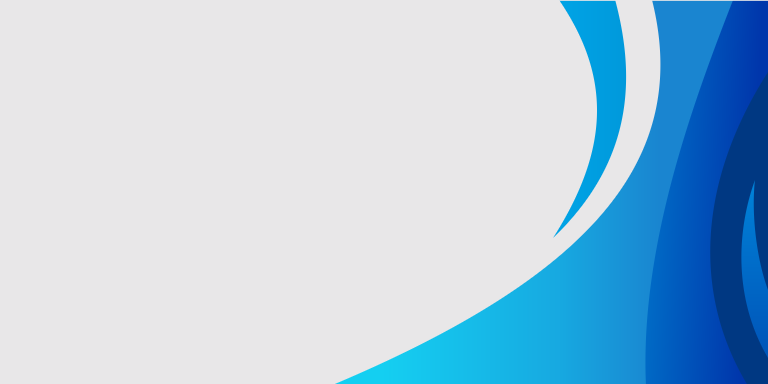
Reproduce this background procedurally as a WebGL 2 fragment shader.

```glsl
#version 300 es
precision highp float;
// Pale backdrop with sweeping blue layers on the right and two thin crescents.
// Every border is a cubic Bezier that falls steadily in y, so a layer covers
// all points to the right of its border; a crescent is one cover minus another.

uniform vec2 u_resolution;
out vec4 fragColor;

// Space: x runs 0..2 and y runs 0..1 from the lower left
const vec2 SPAN = vec2(2.0, 1.0);
const float TOP_RIM = 0.0022;

// Borders: four control points each, from top to bottom
const mat4x2 BAND_EDGE = mat4x2(1.698, 1.0, 1.802, 0.583, 1.536, 0.281, 0.872, 0.0);
const mat4x2 DEEP_EDGE = mat4x2(1.909, 1.0, 1.797, 0.714, 1.667, 0.349, 1.682, 0.0);
const mat4x2 NAVY_EDGE = mat4x2(2.0, 0.8125, 1.823, 0.536, 1.799, 0.245, 1.945, 0.0);
const mat4x2 CRESCENT_LEFT = mat4x2(1.456, 1.0, 1.594, 0.797, 1.586, 0.609, 1.44, 0.38);
const mat4x2 CRESCENT_RIGHT = mat4x2(1.602, 1.0, 1.661, 0.779, 1.638, 0.57, 1.44, 0.38);
const mat4x2 SLIVER_LEFT = mat4x2(1.966, 0.531, 1.917, 0.396, 1.911, 0.219, 2.0, 0.068);
const mat4x2 SLIVER_RIGHT = mat4x2(1.966, 0.531, 1.956, 0.44, 1.971, 0.323, 2.0, 0.245);

// Colours
const vec3 PAPER = vec3(0.910, 0.905, 0.908);
const vec3 CYAN = vec3(0.08, 0.81, 0.945);
const vec3 SKY = vec3(0.09, 0.66, 0.88);
const vec3 AZURE = vec3(0.10, 0.52, 0.815);
const vec3 COBALT = vec3(0.0, 0.445, 0.79);
const vec3 ROYAL = vec3(0.0, 0.21, 0.67);
const vec3 NAVY = vec3(0.0, 0.22, 0.51);
const vec3 CRESCENT_BRIGHT = vec3(0.0, 0.64, 0.90);
const vec3 CRESCENT_SHADE = vec3(0.0, 0.60, 0.86);
const vec3 SLIVER_TOP = vec3(0.0, 0.50, 0.84);
const vec3 SLIVER_BASE = vec3(0.0, 0.34, 0.73);

vec2 bezier(mat4x2 curve, float t) {
    float s = 1.0 - t;
    return curve * vec4(s * s * s, 3.0 * s * s * t, 3.0 * s * t * t, t * t * t);
}

// Finds the x of a border at height y by bisection
float borderX(mat4x2 curve, float y) {
    float t = 0.5;
    float stride = 0.25;
    for (int i = 0; i < 18; i++) {
        t += bezier(curve, t).y > y ? stride : -stride;
        stride *= 0.5;
    }
    return bezier(curve, t).x;
}

// Smooth cover of the area to the right of a border
float rightOf(mat4x2 curve, vec2 p) {
    float d = p.x - borderX(curve, p.y);
    float pixel = max(length(vec2(dFdx(d), dFdy(d))), 1e-5);
    return clamp(0.5 + d / pixel, 0.0, 1.0);
}

float between(mat4x2 left, mat4x2 right, vec2 p) {
    return clamp(rightOf(left, p) - rightOf(right, p), 0.0, 1.0);
}

float ramp(float from, float to, float v) {
    return clamp((v - from) / (to - from), 0.0, 1.0);
}

void main() {
    vec2 p = gl_FragCoord.xy / u_resolution * SPAN;
    vec3 color = PAPER;

    // Bright crescent on the backdrop
    vec3 crescent = mix(CRESCENT_BRIGHT, CRESCENT_SHADE, ramp(1.46, 1.63, p.x));
    color = mix(color, crescent, between(CRESCENT_LEFT, CRESCENT_RIGHT, p));

    // Wide band: cyan, then sky, then azure
    vec3 band = mix(CYAN, SKY, ramp(1.0, 1.46, p.x));
    band = mix(band, AZURE, ramp(1.46, 1.72, p.x));
    color = mix(color, band, rightOf(BAND_EDGE, p));

    // Deep layer, darker to the right and slightly towards the base
    float depth = ramp(1.70, 1.99, p.x + 0.06 * (1.0 - p.y));
    color = mix(color, mix(COBALT, ROYAL, depth), rightOf(DEEP_EDGE, p));

    // Navy layer with its inner sliver
    color = mix(color, NAVY, rightOf(NAVY_EDGE, p));
    vec3 sliver = mix(SLIVER_TOP, SLIVER_BASE, ramp(0.50, 0.10, p.y));
    color = mix(color, sliver, between(SLIVER_LEFT, SLIVER_RIGHT, p));

    // Thin pale rim along the top
    float pixelY = SPAN.y / u_resolution.y;
    float rim = clamp(0.5 + (p.y - 1.0 + TOP_RIM) / pixelY, 0.0, 1.0);
    color = mix(color, PAPER, rim);

    fragColor = vec4(color, 1.0);
}
```
